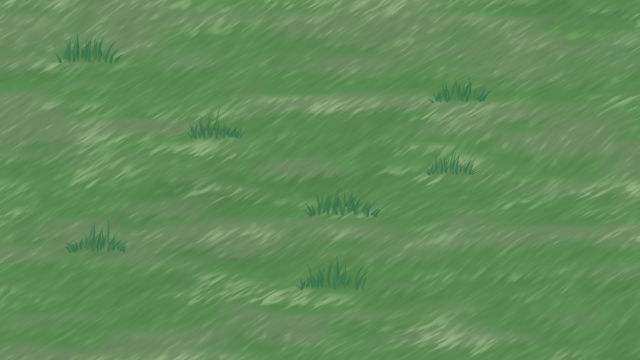
Give the GLSL for this texture, as a WebGL 2 fragment shader.

```glsl
#version 300 es
precision highp float;
// Painted meadow: thin horizontal bands of green, grey-green and pale grass.
// Short slanted stroke noise displaces the band edges so they feather like brush
// marks, and a few darker tufts of tapered, curved blades are scattered on top.

uniform vec2 u_resolution;
out vec4 outColor;

const vec3 GRASS = vec3(0.350, 0.540, 0.320);
const vec3 DRY   = vec3(0.450, 0.550, 0.412);
const vec3 PALE  = vec3(0.560, 0.670, 0.495);
const vec3 SHADE = vec3(0.300, 0.480, 0.290);
const vec3 BLADE_COOL = vec3(0.200, 0.430, 0.300);
const vec3 BLADE_WARM = vec3(0.290, 0.510, 0.300);

const float STROKE_ANGLE = 0.58;               // radians above horizontal
const vec2  COARSE_STROKE = vec2(19.0, 100.0); // frequency along, across
const vec2  FINE_STROKE   = vec2(34.0, 190.0);
const float FEATHER = 0.050;                   // stroke reach over band edges
const float STROKE_CONTRAST = 0.13;
const vec2  BAND_SCALE = vec2(2.5, 17.0);
const int   TUFT_COUNT = 7;
const int   BLADE_COUNT = 40;
const float TUFT_HALF_WIDTH = 0.088;
const float BLADE_HALF_WIDTH = 0.0050;

float hash(vec2 cell) {
    uvec2 q = uvec2(ivec2(floor(cell))) * uvec2(1597334677u, 3812015801u);
    uint n = (q.x ^ q.y) * 1597334677u;
    n = (n ^ (n >> 15)) * 2246822519u;
    n ^= n >> 13;
    return float(n >> 8) / 16777216.0;
}

float noise(vec2 p) {
    vec2 i = floor(p), f = fract(p);
    f = f * f * (3.0 - 2.0 * f);
    return mix(mix(hash(i), hash(i + vec2(1, 0)), f.x),
               mix(hash(i + vec2(0, 1)), hash(i + vec2(1, 1)), f.x), f.y);
}

// Long horizontal patches in two octaves
float bands(vec2 p, float seed) {
    vec2 q = p * BAND_SCALE + seed;
    return 0.60 * noise(q) + 0.40 * noise(q * vec2(2.6, 2.0) + 17.0);
}

// Meadow colour from bands sampled through the stroke displacement
vec3 meadow(vec2 p) {
    float angle = STROKE_ANGLE + 0.25 * (noise(p * vec2(3.0, 6.0) + 7.0) - 0.5) * 0.1;
    vec2 along = vec2(cos(angle), sin(angle));
    vec2 q = vec2(dot(p, along), dot(p, vec2(-along.y, along.x)));
    q.y += 0.006 * noise(q * 14.0 + 31.0);
    float coarse = noise(q * COARSE_STROKE + 50.0);
    float fine = noise(q * FINE_STROKE + 90.0);
    float stroke = 0.5 * (coarse + fine);
    vec2 w = p + along * FEATHER * (stroke - 0.5);

    // Drier ground gathers slowly across the field and toward the left
    float region = noise(p * vec2(1.6, 2.4) + 61.0) - 0.5 - 0.15 * p.x;
    float dry = smoothstep(0.40, 0.78, bands(w, 11.0) + 0.16 * region + 0.02);
    float pale = smoothstep(0.50, 0.86, bands(w * vec2(1.3, 1.0), 143.0));
    float shade = smoothstep(0.58, 0.90, bands(w * 0.8, 277.0));
    float streak = smoothstep(0.38, 0.76, stroke);
    float fleck = smoothstep(0.62, 0.95, fine) * smoothstep(0.35, 0.7, coarse);

    vec3 col = mix(GRASS, SHADE, 0.60 * shade);
    col = mix(col, DRY, 0.75 * dry);
    col = mix(col, PALE, pale * (0.22 + 0.68 * streak));
    col = mix(col, PALE, 0.28 * fleck * (0.35 + dry));
    return col * (1.0 + STROKE_CONTRAST * (stroke - 0.5));
}

// Coverage of one blade; size is (half width, height)
float blade(vec2 p, vec2 size, float lean, float soft) {
    float t = p.y / size.y;
    float tc = clamp(t, 0.0, 1.0);
    float halfWidth = size.x * (1.0 - tc) * (0.6 + 1.2 * tc);
    float side = abs(p.x - lean * tc * tc) - halfWidth;
    float ends = smoothstep(-0.04, 0.16, t) * (1.0 - smoothstep(0.92, 1.0, t));
    return ends * (1.0 - smoothstep(-soft, soft, side));
}

vec3 addTuft(vec3 col, vec2 p, float id, float soft) {
    float scale = mix(0.65, 1.1, hash(vec2(id, 3.0)));
    p /= scale;
    soft /= scale;
    if (abs(p.x) > 0.16 || p.y < -0.06 || p.y > 0.16) return col;
    float ground = 1.0 - smoothstep(0.2, 1.0, length((p - vec2(0.0, 0.01)) / vec2(0.11, 0.038)));
    col = mix(col, SHADE, 0.55 * ground);
    for (int k = 0; k < BLADE_COUNT; k++) {
        vec2 key = vec2(float(k) + 60.0 * id, 500.0);
        float r1 = hash(key), r2 = hash(key + vec2(0, 1)), r3 = hash(key + vec2(0, 2));
        float u = 2.0 * fract(float(k) * 0.618 + 0.1 * r1) - 1.0;
        float dome = 1.0 - u * u;
        // Later blades stand nearer, so they root lower
        float depth = 1.0 - float(k) / float(BLADE_COUNT);
        vec2 root = vec2(u * TUFT_HALF_WIDTH, 0.030 * depth * dome - 0.016 + 0.006 * r2);
        float tall = (0.024 + 0.018 * r1 + 0.045 * r3 * r3 * r3) * (0.6 + 0.5 * dome);
        float lean = 0.014 * u + 0.034 * (r2 - 0.3);
        float cover = blade(p - root, vec2(BLADE_HALF_WIDTH, tall), lean, soft);
        col = mix(col, mix(BLADE_COOL, BLADE_WARM, 0.8 * r1), 0.78 * cover);
    }
    return col;
}

void main() {
    vec2 p = gl_FragCoord.xy / u_resolution.y;
    float aspect = u_resolution.x / u_resolution.y;
    float soft = 0.75 / u_resolution.y;
    vec3 col = meadow(p);
    // Low-discrepancy scatter keeps the tufts apart
    for (int i = 0; i < TUFT_COUNT; i++) {
        vec2 spot = fract(vec2(0.05, 0.98) + float(i) * vec2(0.7549, 0.5698));
        vec2 centre = (vec2(0.10, 0.12) + vec2(0.75, 0.73) * spot) * vec2(aspect, 1.0);
        col = addTuft(col, p - centre, float(i), soft);
    }
    outColor = vec4(col, 1.0);
}
```
